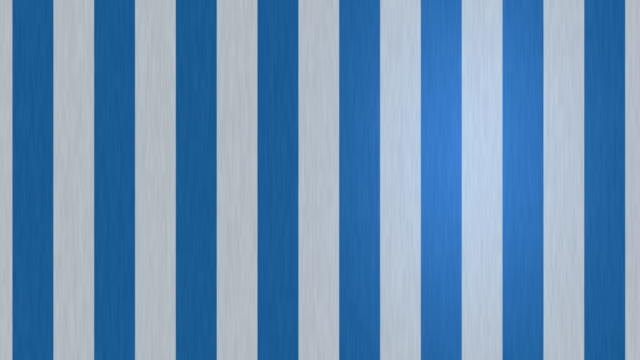
Reproduce this pattern procedurally as a Shadertoy shader.

```glsl
// Vertical blue and grey fabric stripes with fine fibres and a soft off-centre glow.

// Sine-free hash of a lattice point, 0 to 1
float hash(vec2 p) {
    vec3 q = fract(vec3(p.xyx) * 0.1031);
    q += dot(q, q.yzx + 33.33);
    return fract((q.x + q.y) * q.z);
}

float valueNoise(vec2 p) {
    vec2 cell = floor(p);
    vec2 f = fract(p);
    f = f * f * (3.0 - 2.0 * f);
    float low = mix(hash(cell), hash(cell + vec2(1.0, 0.0)), f.x);
    float high = mix(hash(cell + vec2(0.0, 1.0)), hash(cell + 1.0), f.x);
    return mix(low, high, f.y);
}

// Thin threads stretched along the stripes, centred on zero
float fibres(vec2 p) {
    float fine = valueNoise(p * vec2(280.0, 22.0));
    float coarse = valueNoise(p * vec2(130.0, 9.0) + 47.0);
    return 0.6 * fine + 0.4 * coarse - 0.5;
}

// Signed distance to the nearest blue stripe, negative inside
float stripeDistance(float x, float period) {
    float offset = mod(x - 0.0914 + 0.5 * period, period) - 0.5 * period;
    return abs(offset) - 0.25 * period;
}

void mainImage(out vec4 fragColor, in vec2 fragCoord) {
    vec2 p = fragCoord / iResolution.y;
    float pixel = 1.0 / iResolution.y;

    // Stripes
    float d = stripeDistance(p.x, 0.2269);
    float blue = 1.0 - smoothstep(-pixel, pixel, d);
    vec3 color = mix(vec3(0.70, 0.73, 0.76), vec3(0.105, 0.355, 0.575), blue);

    // Elliptical glow, stronger on the blue
    vec2 g = (p - vec2(1.30, 0.58)) / vec2(0.31, 0.56);
    float glow = exp(-dot(g, g));
    color += glow * mix(vec3(0.03, 0.08, 0.15), vec3(0.13, 0.145, 0.235), blue);

    // Woven grain
    color += fibres(p) * mix(0.055, 0.04, blue);

    fragColor = vec4(clamp(color, 0.0, 1.0), 1.0);
}
```
